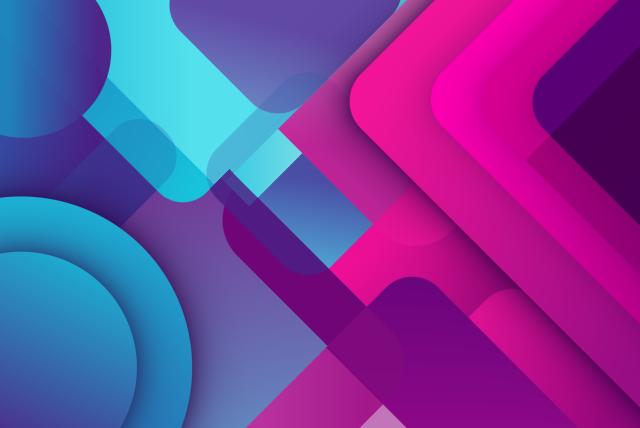
A Shadertoy shader for this background:

```glsl
#define FAR 4.0
#define SQUARE_ROUND 0.082
#define CHEVRON_ROUND 0.09
#define SHADOW_FALLOFF 24.0
#define SHADOW_TINT vec3(0.16, 0.0, 0.26)
#define DISC_CENTRE vec2(0.049, 0.141)
#define INDIGO vec3(0.29, 0.12, 0.52)
#define PLUM vec3(0.44, 0.02, 0.47)

float ramp(float x, float a, float b) {
    return clamp((x - a) / (b - a), 0.0, 1.0);
}

// Rounded box in diagonal coordinates, distance in canvas heights
float diagonalBox(vec2 d, vec2 lo, vec2 hi, float radius) {
    vec2 q = (abs(d - 0.5 * (lo + hi)) - 0.5 * (hi - lo)) * 0.7071 + radius;
    return length(max(q, 0.0)) + min(max(q.x, q.y), 0.0) - radius;
}

void layer(inout vec3 col, float dist, vec3 paint, float alpha) {
    float edge = 0.75 / iResolution.y;
    col = mix(col, paint, alpha * (1.0 - smoothstep(-edge, edge, dist)));
}

void shadow(inout vec3 col, float dist, float strength) {
    col = mix(col, SHADOW_TINT, strength * exp(-SHADOW_FALLOFF * max(dist, 0.0)));
}

void mainImage(out vec4 fragColor, in vec2 fragCoord) {
    vec2 p = fragCoord / iResolution.y;
    float down = 1.0 - p.y;
    // x grows toward the lower right, y toward the upper right
    vec2 d = vec2(p.x + down, p.x - down);

    // Violet ground and indigo corner
    vec3 col = mix(vec3(0.45, 0.24, 0.60), vec3(0.39, 0.53, 0.75), ramp(down, 0.45, 1.0));
    vec3 corner = mix(vec3(0.21, 0.30, 0.64), INDIGO, ramp(p.x, 0.0, 0.22));
    layer(col, diagonalBox(d, vec2(-FAR), vec2(0.811, -0.078), 0.0), corner, 1.0);

    // Plum bar, rounded at both ends
    float bar = max(diagonalBox(d, vec2(0.986, -0.043), vec2(FAR, 0.31), 0.117),
                    diagonalBox(d, vec2(-FAR), vec2(1.836, 0.141), 0.107));
    layer(col, bar, PLUM, 1.0);

    // Cyan sheet and its rounded tongue
    vec3 cyan = mix(vec3(0.19, 0.78, 0.87), vec3(0.33, 0.88, 0.93), ramp(p.x, 0.2, 0.45));
    vec3 tongue = mix(vec3(0.12, 0.57, 0.78), vec3(0.09, 0.77, 0.86), ramp(d.x, 0.3, 0.9));
    layer(col, diagonalBox(d, vec2(-FAR, 0.1), vec2(1.064, FAR), 0.0), cyan, 1.0);
    layer(col, diagonalBox(d, vec2(-FAR, -0.078), vec2(0.932, 0.5), 0.078), tongue, 1.0);
    layer(col, diagonalBox(d, vec2(-FAR, 0.07), vec2(0.932, FAR), 0.0), cyan, 1.0);
    layer(col, diagonalBox(d, vec2(0.57, -FAR), vec2(0.811, 0.08), 0.08),
          vec3(0.13, 0.38, 0.66), 0.28);

    // Pink fields, upper strip and lower wedge
    vec3 strip = mix(vec3(0.85, 0.42, 0.71), vec3(0.79, 0.11, 0.59), ramp(down, 0.1, 0.34));
    vec3 wedge = mix(vec3(0.93, 0.06, 0.59), vec3(0.67, 0.04, 0.50), ramp(d.x, 1.45, 1.83));
    layer(col, diagonalBox(d, vec2(0.951, 0.348), vec2(FAR), 0.0), strip, 1.0);
    layer(col, diagonalBox(d, vec2(1.396, 0.141), vec2(FAR), 0.0), wedge, 1.0);
    float tab = diagonalBox(d, vec2(0.951, 0.348), vec2(1.594, FAR), 0.117);
    layer(col, max(tab, (1.396 - d.x) * 0.7071), vec3(0.92, 0.08, 0.59), 1.0);
    vec3 lowerPink = mix(vec3(0.89, 0.07, 0.59), vec3(0.62, 0.03, 0.50), ramp(d.x, 1.85, 2.4));
    layer(col, diagonalBox(d, vec2(1.836, 0.141), vec2(FAR, 0.56), 0.09), lowerPink, 1.0);

    // Violet block at the top
    vec3 violet = mix(vec3(0.38, 0.29, 0.65), vec3(0.42, 0.58, 0.79),
                      ramp(down - 0.25 * p.x, -0.1, 0.16));
    layer(col, diagonalBox(d, vec2(0.371, 0.348), vec2(0.951, 1.0), 0.088), violet, 1.0);

    // Translucent central square with blue and cyan facets
    float square = diagonalBox(d, vec2(0.854, 0.043), vec2(1.396, 0.586), SQUARE_ROUND);
    layer(col, square, vec3(0.22, 0.38, 0.68), d.x < 0.951 ? 0.32 : 0.0);
    layer(col, square, vec3(0.70, 0.22, 0.62), d.x > 0.951 && d.y > 0.348 ? 0.35 : 0.0);
    layer(col, max(square, (d.y - 0.141) * 0.7071), INDIGO, d.x > 0.932 ? 0.85 : 0.0);
    vec3 blue = mix(vec3(0.29, 0.31, 0.65), vec3(0.31, 0.65, 0.83),
                    ramp(down + 0.15 * (1.0 - p.x), 0.46, 0.67));
    layer(col, diagonalBox(d, vec2(1.064, 0.141), vec2(1.396, 0.348), 0.0), blue, 1.0);
    layer(col, diagonalBox(d, vec2(0.951, 0.141), vec2(1.064, 0.348), 0.0),
          mix(vec3(0.24, 0.80, 0.89), vec3(0.45, 0.87, 0.91), ramp(p.x, 0.55, 0.7)), 1.0);

    // Lower plum square and the overlaps on it
    float lowSquare = diagonalBox(d, vec2(1.574, -FAR), vec2(FAR, 0.352), 0.086);
    vec3 lowPaint = mix(vec3(0.73, 0.20, 0.62), vec3(0.64, 0.10, 0.55), ramp(p.x, 0.6, 0.85));
    vec3 lowRight = mix(vec3(0.42, 0.02, 0.49), vec3(0.55, 0.03, 0.53), ramp(down, 0.66, 1.0));
    layer(col, lowSquare, lowPaint, 1.0);
    layer(col, max(lowSquare, (-0.05 - d.y) * 0.7071), lowRight, 1.0);
    layer(col, max(lowSquare, bar), vec3(0.50, 0.04, 0.49), 0.9);
    layer(col, diagonalBox(d, vec2(1.84, -FAR), vec2(FAR, -0.05), 0.0),
          vec3(0.76, 0.46, 0.72), 1.0);

    // Nested chevrons, outermost first
    vec2 tips[4] = vec2[4](vec2(1.016, 0.543), vec2(1.201, 0.738),
                           vec2(1.32, 0.854), vec2(1.445, 0.969));
    vec3 nearTone[4] = vec3[4](vec3(0.95, 0.08, 0.60), vec3(1.0, 0.0, 0.69),
                               vec3(0.85, 0.0, 0.57), vec3(0.35, 0.0, 0.46));
    vec3 farTone[4] = vec3[4](vec3(0.60, 0.05, 0.52), vec3(0.70, 0.0, 0.53),
                              vec3(0.62, 0.0, 0.52), vec3(0.33, 0.0, 0.42));
    for (int i = 0; i < 4; i++) {
        float chevron = diagonalBox(d, tips[i], vec2(FAR), CHEVRON_ROUND);
        shadow(col, chevron, i == 0 ? 0.65 : 0.18);
        float along = ramp(d.x, tips[i].x + 0.1, 2.35);
        layer(col, chevron, mix(nearTone[i], farTone[i], along), 1.0);
    }
    // Dark facet across the inner chevrons
    float facet = diagonalBox(d, vec2(1.602, 0.854), vec2(FAR), 0.0);
    layer(col, facet, vec3(0.22, 0.0, 0.24), d.y > 0.969 ? 0.6 : 0.22);

    // Upper disc
    vec3 discPaint = mix(vec3(0.12, 0.52, 0.74), vec3(0.31, 0.11, 0.52), ramp(p.x, 0.02, 0.23));
    layer(col, length(p - vec2(0.055, 0.883)) - 0.205, discPaint, 0.95);

    // Lower ring and inner disc
    float radius = length(p - DISC_CENTRE);
    shadow(col, radius - 0.40, 0.6);
    layer(col, radius - 0.40, mix(vec3(0.11, 0.70, 0.84), vec3(0.15, 0.50, 0.74),
          ramp(down, 0.48, 1.0)), 1.0);
    shadow(col, radius - 0.271, radius < 0.40 ? 0.5 : 0.0);
    layer(col, radius - 0.271, mix(vec3(0.11, 0.68, 0.82), vec3(0.29, 0.20, 0.56),
          ramp(down - 0.5 * p.x, 0.52, 1.0)), 1.0);

    fragColor = vec4(col, 1.0);
}
```
